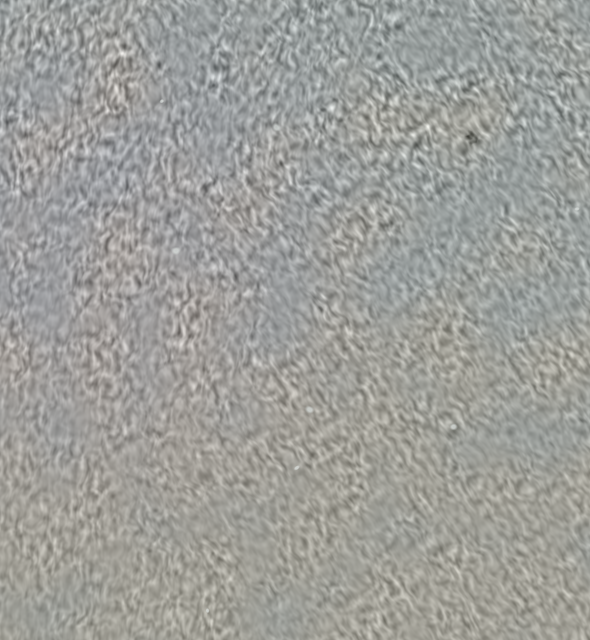
Write a Shadertoy shader that draws this texture.

```glsl
const vec3 BASE_GREY = vec3(0.613, 0.623, 0.603);
const vec3 WARM_TINT = vec3(0.018, 0.001, -0.016);
const vec3 COOL_TINT = vec3(-0.014, 0.002, 0.018);
const vec3 VIOLET_TINT = vec3(0.008, -0.008, 0.012);
const vec2 GRAIN_FREQ = vec2(112.0, 64.0);  // across and along a grain
const float FINE_SCALE = 1.75;
const float FINE_AMOUNT = 0.36;
const float LEFT_LEAN = -0.12;              // radians from vertical
const float RIGHT_LEAN = 0.58;
const float WARP_FREQ = 34.0;
const float WARP_AMOUNT = 0.006;
const float LOW_CONTRAST = 0.046;
const float HIGH_CONTRAST = 0.070;
const float NOISE_GAIN = 4.3;               // brings the noise to unit deviation
const float SPECK_GRID = 6.0;
const float SPECK_CHANCE = 0.32;
const vec2 STAIN_CENTRE = vec2(0.736, 0.783);
const float STAIN_RADIUS = 0.013;

// Integer hash: two random values per lattice cell
vec2 hash2(vec2 cell, float seed) {
    uvec3 v = uvec3(ivec3(vec3(cell, seed)) + 4096);
    v = v * 1664525u + 1013904223u;
    v.x += v.y * v.z; v.y += v.z * v.x; v.z += v.x * v.y;
    v ^= v >> 16u;
    v.x += v.y * v.z; v.y += v.z * v.x;
    return vec2(v.xy >> 8u) / 16777216.0;
}

float slope(vec2 cell, vec2 offset, float seed) {
    float angle = 6.2831853 * hash2(cell, seed).x;
    return dot(vec2(cos(angle), sin(angle)), offset);
}

float gradientNoise(vec2 p, float seed) {
    vec2 i = floor(p), f = p - i;
    vec2 u = f * f * f * (f * (f * 6.0 - 15.0) + 10.0);
    vec2 e = vec2(1.0, 0.0);
    float low = mix(slope(i, f, seed), slope(i + e, f - e, seed), u.x);
    float high = mix(slope(i + e.yx, f - e.yx, seed), slope(i + 1.0, f - 1.0, seed), u.x);
    return mix(low, high, u.y);
}

// Short strokes leaning by the given angle
float grain(vec2 p, float lean, float seed) {
    float c = cos(lean), s = sin(lean);
    vec2 q = vec2(c * p.x + s * p.y, c * p.y - s * p.x) * GRAIN_FREQ;
    float coarse = gradientNoise(q, seed);
    float fine = gradientNoise(q * FINE_SCALE + 17.3, seed + 1.0);
    return coarse + FINE_AMOUNT * fine;
}

// Sparse pale mineral specks
float specks(vec2 p) {
    float light = 0.0;
    vec2 home = floor(p * SPECK_GRID);
    for (int y = -1; y <= 1; y++)
    for (int x = -1; x <= 1; x++) {
        vec2 cell = home + vec2(x, y);
        vec2 kind = hash2(cell, 41.0);
        vec2 centre = (cell + hash2(cell, 40.0)) / SPECK_GRID;
        float radius = mix(0.004, 0.009, kind.y * kind.y * kind.y);
        float spot = 1.0 - smoothstep(0.3 * radius, radius, length(p - centre));
        light = max(light, spot * step(kind.x, SPECK_CHANCE));
    }
    return light;
}

void mainImage(out vec4 fragColor, in vec2 fragCoord) {
    vec2 p = fragCoord / iResolution.y;

    // Broad drifts of tint, brightness and grain direction
    float drift = gradientNoise(p * 3.1 + 2.7, 10.0);
    float mottling = gradientNoise(p * 8.0, 11.0);
    float patches = gradientNoise(p * 19.0, 12.0);
    float turn = smoothstep(0.1, 0.65, p.x + 0.2 * (0.5 - p.y) + 0.5 * drift);

    // Two bent stroke fields, blended at constant deviation
    vec2 bend = vec2(gradientNoise(p * WARP_FREQ, 20.0), gradientNoise(p * WARP_FREQ, 21.0));
    vec2 q = p + WARP_AMOUNT * bend;
    float strokes = mix(grain(q, LEFT_LEAN, 30.0), grain(q, RIGHT_LEAN, 34.0), turn);
    strokes *= NOISE_GAIN / length(vec2(turn, 1.0 - turn));

    // Stronger relief towards the top
    float relief = smoothstep(0.2, 0.85, p.y + 0.4 * drift);
    float contrast = mix(LOW_CONTRAST, HIGH_CONTRAST, relief);
    contrast *= clamp(1.0 + 0.6 * mottling + 0.9 * patches, 0.5, 1.5);

    // Grey ground with warm, cool and violet casts
    float warmth = 0.55 - p.y + 0.9 * mottling + 0.5 * drift;
    vec3 color = BASE_GREY + 0.016 * mottling;
    color += mix(COOL_TINT, WARM_TINT, smoothstep(-0.6, 0.6, warmth));
    color += VIOLET_TINT * smoothstep(0.6, 0.1, length(p - vec2(0.15, 0.6)));
    color += contrast * strokes;

    // Pale specks and one dark ragged stain
    color = mix(color, vec3(0.86, 0.88, 0.87), 0.75 * specks(q));
    float edge = length(q - STAIN_CENTRE) + 0.012 * gradientNoise(p * 120.0, 50.0);
    color -= 0.22 * (1.0 - smoothstep(0.2 * STAIN_RADIUS, STAIN_RADIUS, edge));

    fragColor = vec4(clamp(color, 0.0, 1.0), 1.0);
}
```
